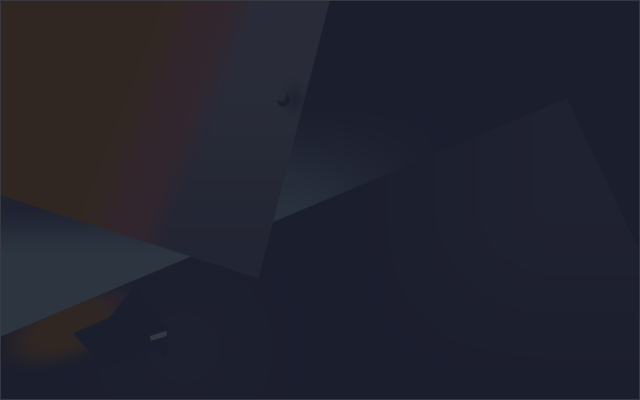
A WebGL 2 fragment shader for this background:

```glsl
#version 300 es
precision highp float;
// Dark overlapping paper sheets with a warm gradient panel and a folded shard.
#define ASPECT 1.6
#define BAND_TILT 0.39
#define BORDER_WIDTH 0.002
#define NAVY vec3(0.107, 0.118, 0.178)
#define SHEET_LIGHT vec3(0.122, 0.132, 0.190)
#define SLATE vec3(0.160, 0.170, 0.220)
#define STEEL vec3(0.175, 0.208, 0.255)
#define BROWN vec3(0.190, 0.153, 0.137)
#define MAROON vec3(0.198, 0.148, 0.180)
#define ASH vec3(0.240, 0.240, 0.270)

uniform vec2 u_resolution;
out vec4 fragColor;

// Signed distance to the line a-b, positive on its left
float side(vec2 p, vec2 a, vec2 b) {
  vec2 d = normalize(b - a);
  return dot(p - a, vec2(-d.y, d.x));
}

// Convex quad with counterclockwise corners, positive inside
float quad(vec2 p, vec2 a, vec2 b, vec2 c, vec2 d) {
  return min(min(side(p, a, b), side(p, b, c)), min(side(p, c, d), side(p, d, a)));
}

// Antialiased coverage of a distance
float cover(float d) {
  return clamp(d * u_resolution.y + 0.5, 0.0, 1.0);
}

// Falls from 1 at lo to 0 at hi
float fall(float lo, float hi, float v) {
  return 1.0 - smoothstep(lo, hi, v);
}

// Brown, maroon and slate bands running down the slanted panel
vec3 panelColor(vec2 p) {
  float t = p.x + BAND_TILT * (1.0 - p.y);
  vec3 slate = mix(SLATE, SHEET_LIGHT, 0.7 * fall(0.30, 0.85, p.y));
  vec3 c = mix(BROWN, MAROON, smoothstep(0.40, 0.54, t));
  return mix(c, slate, smoothstep(0.55, 0.67, t));
}

// Large lower sheet with a warm glow under its left edge
vec3 sheetColor(vec2 p) {
  vec3 c = mix(NAVY, SHEET_LIGHT, smoothstep(0.85, 1.4, p.x) * smoothstep(0.0, 0.5, p.y));
  vec2 q = p - vec2(0.18, 0.185);
  vec2 axis = vec2(0.922, 0.388);
  q = vec2(dot(q, axis), dot(q, vec2(-axis.y, axis.x)));
  float glow = fall(0.45, 1.15, length(q / vec2(0.19, 0.085)));
  c = mix(c, mix(BROWN, MAROON, smoothstep(0.06, 0.14, q.x)), glow);
  float haze = exp(-dot(p - vec2(0.46, 0.13), p - vec2(0.46, 0.13)) * 30.0);
  return mix(c, SHEET_LIGHT, 0.5 * haze);
}

void main() {
  vec2 p = gl_FragCoord.xy / u_resolution * vec2(ASPECT, 1.0);

  // Backdrop: pale wedge beside the panel, steel triangle at the left
  float wedge = fall(0.45, 0.75, p.y) * fall(0.70, 1.15, p.x);
  vec3 color = mix(NAVY, STEEL, 0.85 * wedge);
  vec3 steel = mix(SHEET_LIGHT, STEEL, fall(0.35, 0.50, p.y));
  color = mix(color, steel, fall(0.50, 0.60, p.x));

  // Lower sheet
  vec2 peak = vec2(1.417, 0.754);
  float sheet = min(side(p, peak, vec2(0.0, 0.158)), side(p, vec2(1.573, 0.427), peak));
  color = mix(color, sheetColor(p), cover(sheet));

  // Slanted panel
  vec2 tip = vec2(0.646, 0.304);
  float panel = min(side(p, vec2(0.0, 0.5125), tip), side(p, tip, vec2(0.825, 1.0)));
  color = mix(color, panelColor(p), cover(panel));

  // Small chip and its soft shadow
  vec2 s = (p - vec2(0.737, 0.752)) / vec2(0.022, 0.036);
  color = mix(color, NAVY, 0.6 * exp(-dot(s, s)));
  float chip = max(
    quad(p, vec2(0.692, 0.748), vec2(0.698, 0.735), vec2(0.715, 0.733), vec2(0.711, 0.746)),
    quad(p, vec2(0.719, 0.765), vec2(0.709, 0.745), vec2(0.712, 0.733), vec2(0.727, 0.746)));
  color = mix(color, NAVY, cover(chip));

  // Folded shard with a pale tab
  vec2 notch = vec2(0.275, 0.208);
  float shard = max(
    quad(p, vec2(0.3375, 0.2875), notch, vec2(0.417, 0.10), vec2(0.421, 0.181)),
    quad(p, notch, vec2(0.183, 0.167), vec2(0.26, 0.077), vec2(0.417, 0.14)));
  color = mix(color, NAVY, cover(shard));
  float tab = quad(p, vec2(0.375, 0.16), vec2(0.377, 0.148), vec2(0.417, 0.16), vec2(0.417, 0.173));
  color = mix(color, ASH, 0.8 * cover(tab));

  // Thin frame
  float rim = min(min(p.x, ASPECT - p.x), min(p.y, 1.0 - p.y));
  color = mix(color, ASH, cover(BORDER_WIDTH - rim));
  fragColor = vec4(color, 1.0);
}
```
